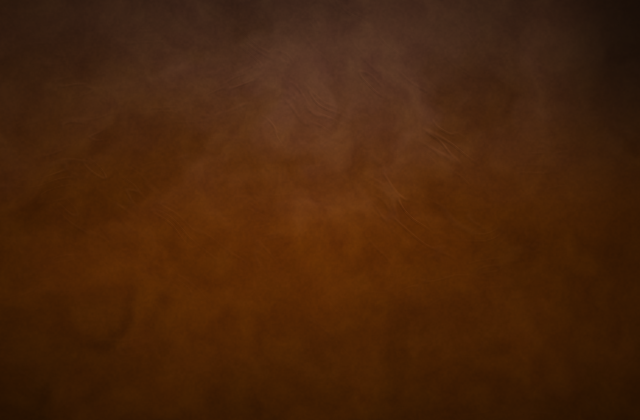
Reproduce this texture procedurally as a Shadertoy shader.

```glsl
// Dark brown polished leather with a soft sheen, cloudy dye, faint creases and a vignette.
#define WARM vec3(0.365, 0.168, 0.018)
#define SHEEN vec3(0.385, 0.238, 0.165)
#define VIGNETTE 1.75
#define CLOUD_SCALE 5.0
#define CLOUD_DEPTH 0.42
#define CREASE_SCALE vec2(15.0, 62.0)
#define CREASE_DEPTH 0.13
#define GRAIN_SCALE 150.0
#define GRAIN_DEPTH 0.11

float hash(vec2 p) {
    vec3 q = fract(vec3(p.xyx) * 0.1031);
    q += dot(q, q.yzx + 33.33);
    return fract((q.x + q.y) * q.z);
}

float noise(vec2 p) {
    vec2 cell = floor(p), f = fract(p);
    f = f * f * (3.0 - 2.0 * f);
    float low = mix(hash(cell), hash(cell + vec2(1, 0)), f.x);
    float high = mix(hash(cell + vec2(0, 1)), hash(cell + vec2(1, 1)), f.x);
    return mix(low, high, f.y);
}

mat2 rotation(float angle) {
    float c = cos(angle), s = sin(angle);
    return mat2(c, -s, s, c);
}

float fbm(vec2 p) {
    float sum = 0.0, weight = 0.5;
    for (int i = 0; i < 5; i++) {
        sum += weight * noise(p);
        p = rotation(0.6) * p * 2.03 + 17.3;
        weight *= 0.5;
    }
    return sum;
}

// Thin, elongated ridges lying along the given angle
float creases(vec2 p, float angle) {
    vec2 q = rotation(angle) * p * CREASE_SCALE;
    q.y += 2.2 * noise(p * 13.0);
    float ridge = 1.0 - abs(2.0 * noise(q) - 1.0);
    return smoothstep(0.72, 1.0, ridge) * smoothstep(0.3, 0.7, noise(q * 0.45 + 40.0));
}

// Blend of slanted and nearly level folds
float folds(vec2 p) {
    float slant = smoothstep(0.35, 0.65, noise(p * 4.0 + 8.0));
    return mix(creases(p, 0.12), creases(p + 31.0, -0.65), slant);
}

void mainImage(out vec4 fragColor, in vec2 fragCoord) {
    vec2 uv = fragCoord / iResolution.xy;
    vec2 p = fragCoord / iResolution.y;

    // Cloudy dye, distorted so the patches look rubbed in
    vec2 warp = vec2(fbm(p * 4.0), fbm(p * 4.0 + 50.0)) - 0.5;
    float cloud = fbm(p * CLOUD_SCALE + 2.5 * warp) - 0.485;
    float mottle = fbm(p * 22.0 + 4.0 * warp + 9.0) - 0.485;

    // Cool reflected light across the upper part
    float sheen = smoothstep(0.42, 0.96, uv.y + 0.35 * cloud);
    sheen *= exp(-1.8 * pow(uv.x - 0.5, 2.0));
    vec3 color = mix(WARM, SHEEN, sheen);

    // Worn patches of creases, lit from above
    float band = exp(-pow((uv.y - 0.64) / 0.24, 2.0)) * exp(-5.0 * pow(uv.x - 0.45, 2.0));
    float worn = smoothstep(0.32, 0.68, fbm(p * 5.0 + 70.0)) * (0.12 + band);
    float fold = folds(p);
    float relief = fold - 0.8 * folds(p + vec2(0.002, 0.005));
    color = mix(color, SHEEN, 0.22 * worn * fold);

    // Fine pores
    float grain = 0.6 * noise(p * GRAIN_SCALE) + 0.4 * noise(rotation(0.8) * p * GRAIN_SCALE * 1.8) - 0.5;

    // Falloff to the edges, deepest at the upper right
    vec2 fromCenter = uv - vec2(0.47, 0.52);
    float light = exp(-VIGNETTE * dot(fromCenter, fromCenter));
    light *= 1.0 - 0.38 * smoothstep(0.82, 1.0, uv.x) * smoothstep(0.45, 0.9, uv.y);

    float tone = 1.0 + CLOUD_DEPTH * cloud + 0.2 * mottle;
    tone += CREASE_DEPTH * worn * relief + GRAIN_DEPTH * grain;
    color *= light * tone;
    color.g *= 1.0 + 0.12 * mottle;
    fragColor = vec4(clamp(color, 0.0, 1.0), 1.0);
}
```
